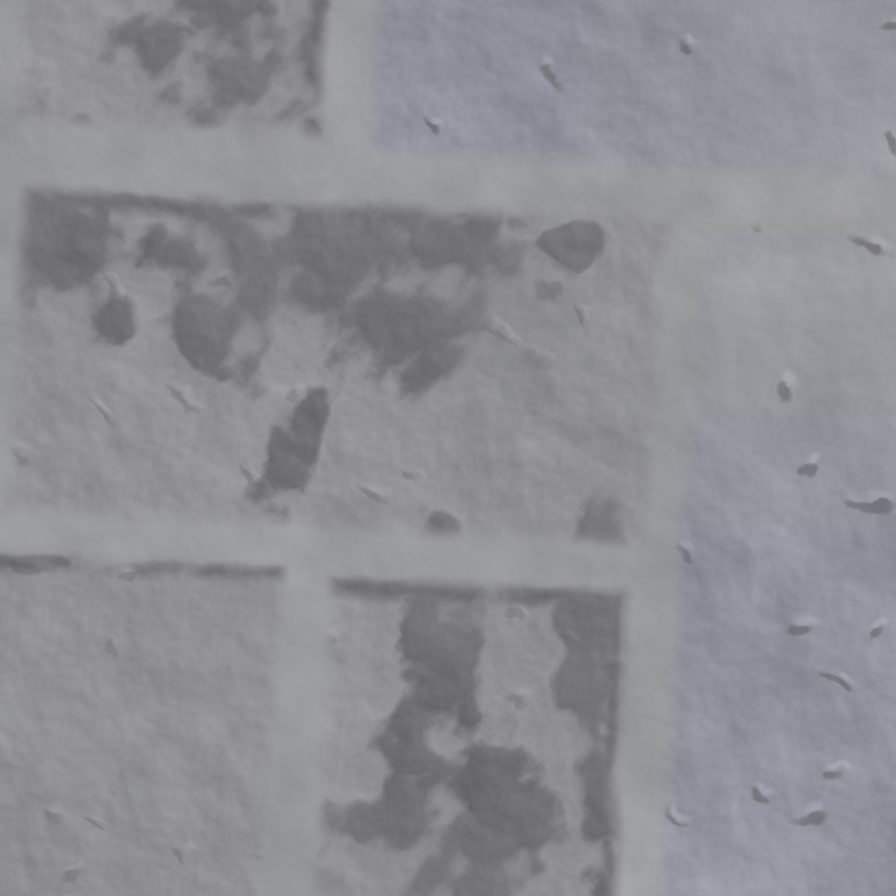
Reproduce this texture procedurally as a three.js fragment shader.

```glsl
// Worn stone blocks in wide, soft mortar joints, slightly skewed.
// Blocks are inset distances to rectangles; grime is noise thresholded
// around soft blobs, with shaded rims, scattered chips and shallow relief.
#define MORTAR vec3(0.605, 0.607, 0.622)
#define STONE vec3(0.562, 0.563, 0.580)
#define BLUE_STONE vec3(0.560, 0.563, 0.612)
#define GRIME vec3(0.395, 0.395, 0.415)
#define SKEW vec2(0.06, 0.05)
#define EDGE_WARP 0.016
#define EDGE_SOFT 0.013
#define GRIME_AMOUNT 0.85
#define RELIEF 0.20
#define CHIP_CELLS 11.0
#define CHIP_CHANCE 0.36

varying vec2 vUv;

float hash(vec2 p) {
  p = fract(p * vec2(0.1031, 0.1130));
  p += dot(p, p.yx + 33.33);
  return fract((p.x + p.y) * p.x * 17.0);
}

float noise(vec2 p) {
  vec2 i = floor(p), f = fract(p);
  f = f * f * (3.0 - 2.0 * f);
  return mix(mix(hash(i), hash(i + vec2(1.0, 0.0)), f.x),
             mix(hash(i + vec2(0.0, 1.0)), hash(i + 1.0), f.x), f.y);
}

float fbm(vec2 p) {
  float sum = 0.0, amp = 0.5;
  for (int i = 0; i < 5; i++) {
    sum += amp * noise(p);
    p = mat2(1.6, 1.2, -1.2, 1.6) * p + 17.3;
    amp *= 0.5;
  }
  return sum;
}

// Block coverage, 1 inside the rectangle
float block(vec2 p, vec2 lo, vec2 hi) {
  vec2 inset = min(p - lo, hi - p);
  return smoothstep(-EDGE_SOFT, EDGE_SOFT, min(inset.x, inset.y));
}

// Dark rim just inside an edge, given the distance from it
float rim(float inset, float width) {
  return smoothstep(-0.006, 0.003, inset) * (1.0 - smoothstep(0.2 * width, width, inset));
}

float blob(vec2 p, vec2 center, vec2 radius) {
  return 1.0 - length((p - center) / radius);
}

// Slanted chips: x is the shaded hollow, y its lit lip
vec2 chips(vec2 uv) {
  vec2 result = vec2(0.0), cell = floor(uv * CHIP_CELLS);
  for (int j = -1; j <= 1; j++) for (int i = -1; i <= 1; i++) {
    vec2 id = cell + vec2(float(i), float(j));
    vec2 rnd = vec2(hash(id + 41.0), hash(id + 73.0));
    vec2 d = uv * CHIP_CELLS - id - rnd;
    float a = -0.9 + 0.9 * rnd.x;
    d = mat2(cos(a), -sin(a), sin(a), cos(a)) * d;
    vec2 size = vec2(0.13 + 0.18 * rnd.y, 0.05 + 0.08 * rnd.x);
    float on = step(hash(id + 9.0), CHIP_CHANCE);
    result.x = max(result.x, on * smoothstep(0.0, 0.6, blob(d, vec2(0.0), size)));
    result.y = max(result.y, on * smoothstep(0.0, 0.8, blob(d, vec2(0.03, 0.13), size)));
  }
  return result;
}

void main() {
  vec2 uv = vUv;
  vec2 warp = vec2(fbm(uv * 16.0), fbm(uv * 16.0 + 50.0)) - 0.5;
  vec2 q = uv + vec2(-SKEW.x * (uv.y - 0.5), SKEW.y * uv.x) + EDGE_WARP * warp;

  // Three courses on the left, one tall block on the right
  float topLeft = block(q, vec2(0.0, 0.868), vec2(0.334, 1.5));
  float topRight = block(q, vec2(0.395, 0.852), vec2(1.5, 1.5));
  float middle = block(q, vec2(0.012, 0.432), vec2(0.725, 0.788));
  float lowLeft = block(q, vec2(-0.02, -1.0), vec2(0.318, 0.382));
  float lowMid = block(q, vec2(0.380, -1.0), vec2(0.710, 0.374));
  float right = block(q, vec2(0.768, -1.0), vec2(1.5, 0.785));
  float grey = max(max(topLeft, middle), max(lowLeft, lowMid));
  float blue = max(topRight * (1.0 - 0.6 * smoothstep(0.55, 0.95, uv.x)),
                   right * (1.0 - 0.75 * smoothstep(0.35, 0.6, uv.y)));

  float broad = fbm(uv * 7.0 + 5.0), fine = fbm(uv * 22.0 + 31.0);
  vec3 color = mix(MORTAR, STONE, grey * (0.75 + 0.8 * (broad - 0.35)));
  color = mix(color, BLUE_STONE, 0.9 * blue);
  color += 0.09 * (broad - 0.48) + 0.05 * (fine - 0.48);

  // Grime patches, sheltered along the upper and right sides
  vec2 g = uv + 0.05 * warp;
  float patches = blob(g, vec2(0.09, 0.73), vec2(0.085, 0.11));
  patches = max(patches, blob(g, vec2(0.24, 0.685), vec2(0.07, 0.10)));
  patches = max(patches, blob(g, vec2(0.44, 0.70), vec2(0.155, 0.13)));
  patches = max(patches, blob(g, vec2(0.47, 0.60), vec2(0.07, 0.06)));
  patches = max(patches, blob(g, vec2(0.635, 0.73), vec2(0.05, 0.028)));
  patches = max(patches, blob(g - vec2(0.4 * (g.y - 0.5), 0.0), vec2(0.33, 0.49), vec2(0.035, 0.08)));
  patches = max(patches, blob(g, vec2(0.495, 0.26), vec2(0.05, 0.16)));
  patches = max(patches, blob(g, vec2(0.67, 0.18), vec2(0.05, 0.24)));
  patches = max(patches, blob(g, vec2(0.54, 0.08), vec2(0.14, 0.13)));
  patches = max(patches, 0.6 * blob(g, vec2(0.26, 0.94), vec2(0.12, 0.07)));
  float grime = grey * smoothstep(-0.05, 0.35, clamp(patches, -0.6, 0.42) + 1.7 * (fine - 0.48));
  float rims = max(middle * rim(0.788 - q.y, 0.028), max(lowLeft * rim(0.382 - q.y, 0.026),
               lowMid * max(rim(0.374 - q.y, 0.028), rim(0.710 - q.x, 0.022))));
  rims = max(rims, topLeft * rim(0.334 - q.x, 0.03));
  rims *= smoothstep(0.30, 0.52, fbm(uv * 11.0 + 80.0));
  color = mix(color, GRIME, GRIME_AMOUNT * max(grime * (0.5 + 0.75 * broad), rims));

  // Chips and relief lit from the upper right
  vec2 chip = chips(uv + 0.06 * warp) * max(grey * 0.6, max(topRight, right));
  color = mix(color, GRIME, 0.6 * chip.x);
  color += 0.06 * chip.y * (1.0 - chip.x);
  color += RELIEF * (fine - fbm((uv + 0.005) * 22.0 + 31.0)) * (0.3 + 0.7 * max(grey, blue));
  gl_FragColor = vec4(color, 1.0);
}
```
